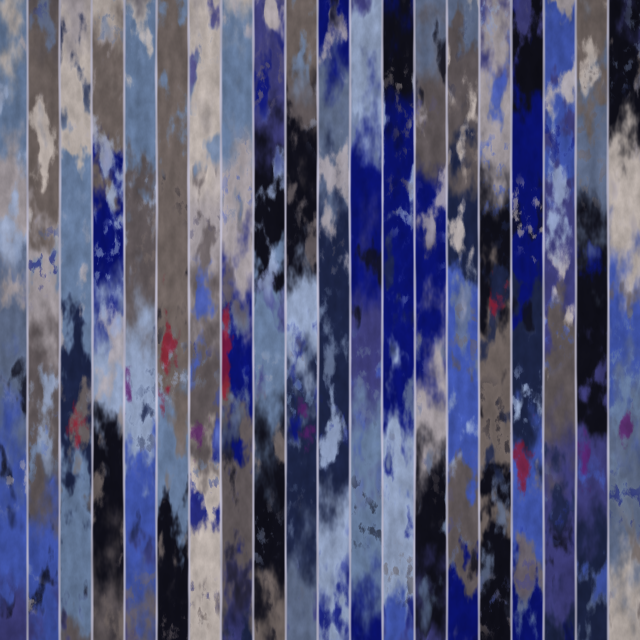
Write a Shadertoy shader that draws this pattern.

```glsl
const float FIRST_SEAM = 0.043;
const float PITCH = 0.0504;
const float LAST_SEAM = 18.0;

float hash(vec2 p) {
    vec3 q = fract(p.xyx * vec3(0.1031, 0.1030, 0.0973));
    q += dot(q, q.yzx + 33.33);
    return fract((q.x + q.y) * q.z);
}

vec2 gradient(vec2 cell) {
    float angle = 6.2832 * hash(cell + 71.0);
    return vec2(cos(angle), sin(angle));
}

float gradientNoise(vec2 p) {
    vec2 i = floor(p), f = fract(p);
    vec2 u = f * f * f * (f * (f * 6.0 - 15.0) + 10.0);
    vec2 e = vec2(0.0, 1.0);
    float low = mix(dot(gradient(i), f), dot(gradient(i + e.yx), f - e.yx), u.x);
    float high = mix(dot(gradient(i + e), f - e), dot(gradient(i + e.yy), f - e.yy), u.x);
    return mix(low, high, u.y);
}

float fbm(vec2 p) {
    float sum = 0.0, amplitude = 0.7;
    for (int i = 0; i < 4; i++) {
        sum += amplitude * gradientNoise(p);
        p = mat2(1.6, 1.2, -1.2, 1.6) * p + 17.3;
        amplitude *= 0.5;
    }
    return sum;
}

// Pigments run from light to dark
vec3 pigment(float pick) {
    vec3 tubes[12] = vec3[12](
        vec3(0.73, 0.69, 0.67), vec3(0.63, 0.60, 0.62), vec3(0.56, 0.62, 0.74),
        vec3(0.40, 0.48, 0.61), vec3(0.37, 0.42, 0.53), vec3(0.25, 0.33, 0.66),
        vec3(0.42, 0.38, 0.37), vec3(0.36, 0.33, 0.34), vec3(0.24, 0.24, 0.47),
        vec3(0.04, 0.07, 0.42), vec3(0.11, 0.14, 0.26), vec3(0.06, 0.06, 0.10));
    return tubes[int(clamp(pick, 0.0, 0.999) * 12.0)];
}

// Lower patches lean toward the dark pigments
vec3 patchColor(float cell, float seed, float height) {
    float lean = mix(0.65, 1.2, clamp(height, 0.0, 1.0));
    return pigment(pow(hash(vec2(cell, seed)), lean));
}

// Stacked patches with ragged or feathered joints
vec3 patches(vec2 p, float seed, float count, float ragged) {
    float start = 9.0 * hash(vec2(seed, 3.0));
    float y = start + p.y * count + 0.7 * gradientNoise(vec2(seed * 7.1, p.y * 4.0)) + 0.8 * ragged;
    float cell = floor(y);
    float feather = mix(0.1, 0.42, hash(vec2(cell, seed + 5.0)));
    float blend = smoothstep(0.5 - feather, 0.5 + feather, fract(y));
    float height = (cell - start) / count;
    return mix(patchColor(cell, seed, height),
               patchColor(cell + 1.0, seed, height + 1.0 / count), blend);
}

// Small crimson or magenta stroke on some strips
vec3 addAccent(vec3 color, vec2 p, float across, float strip, float ragged, float speckle) {
    vec2 center = vec2(mix(0.1, 0.8, hash(vec2(strip, 21.0))),
                       mix(0.25, 0.54, hash(vec2(strip, 22.0))));
    float size = mix(0.03, 0.08, hash(vec2(strip, 23.0)));
    vec2 offset = vec2((across - center.x) / 0.28, (p.y - center.y) / size);
    float coverage = smoothstep(1.0, 0.1, length(offset) + 2.2 * ragged + 1.2 * speckle);
    coverage *= step(0.45, hash(vec2(strip, 24.0)));
    vec3 stroke = mix(vec3(0.56, 0.10, 0.18), vec3(0.36, 0.12, 0.42),
                      step(0.5, hash(vec2(strip, 25.0))));
    return mix(color, stroke, 0.75 * coverage);
}

vec3 paintStrip(vec2 p, float across, float strip) {
    vec2 q = p + vec2(strip * 3.7, strip * 1.9);
    float ragged = fbm(q * vec2(30.0, 14.0));
    float blotch = fbm(q * vec2(24.0, 9.0) + 40.0);
    float speckle = fbm(q * vec2(62.0, 38.0) + 80.0);

    vec3 color = patches(p, strip + 2.0, 4.2, ragged);
    vec3 overpaint = patches(p, strip + 60.0, 5.0, blotch);
    color = mix(color, overpaint, 0.85 * smoothstep(0.06, 0.3, blotch + 0.2 * speckle));

    // Scraped flecks of a third layer
    vec3 under = patches(p, strip + 120.0, 5.0, ragged);
    float worn = smoothstep(0.0, 0.35, gradientNoise(q * vec2(9.0, 7.0)));
    color = mix(color, under, 0.55 * worn * smoothstep(0.04, 0.32, speckle));

    color = addAccent(color, p, across, strip, ragged, speckle);
    float streak = gradientNoise(q * vec2(90.0, 12.0));
    return color * (1.0 + 0.18 * speckle + 0.1 * streak + 0.15 * blotch);
}

float seamMask(float x, float s, float y, float pixel) {
    float seam = clamp(round(s), 0.0, LAST_SEAM);
    float wobble = 0.0014 * gradientNoise(vec2(seam * 5.3, y * 5.0));
    float halfWidth = 0.0018 + 0.0006 * gradientNoise(vec2(seam * 2.7, y * 22.0));
    float d = abs(x - FIRST_SEAM - seam * PITCH + wobble) - halfWidth;
    float soft = max(0.0018, pixel);
    return 1.0 - smoothstep(-soft, soft, d);
}

void mainImage(out vec4 fragColor, in vec2 fragCoord) {
    vec2 p = fragCoord / iResolution.xy;
    float s = (p.x - FIRST_SEAM) / PITCH;
    float strip = min(floor(s) + 1.0, LAST_SEAM + 1.0);
    vec3 color = paintStrip(p, fract(s), strip);

    // Pale seams between strips
    float seam = seamMask(p.x, s, p.y, 0.7 / iResolution.x);
    vec3 seamColor = vec3(0.74, 0.73, 0.81) * (0.97 + 0.2 * gradientNoise(p * vec2(20.0, 12.0)));
    color = mix(color, seamColor, 0.9 * seam);

    // Gentle falloff toward the corners
    vec2 fromCenter = p - 0.5;
    color *= 1.03 - 0.28 * dot(fromCenter, fromCenter);
    fragColor = vec4(clamp(color, 0.0, 1.0), 1.0);
}
```
